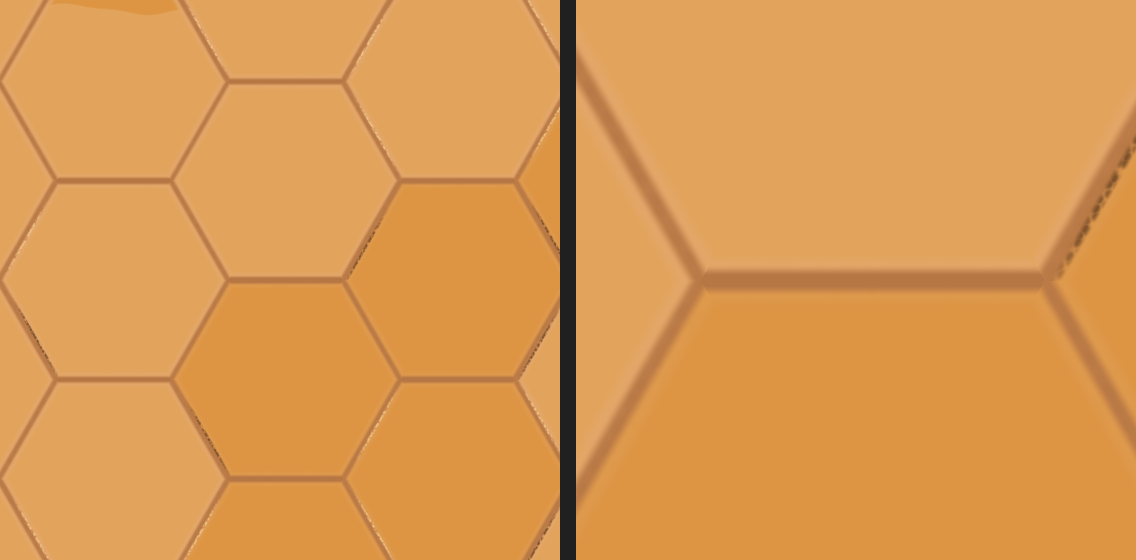
Left, the full canvas; right, a detail of the centre.
This pattern is drawn by a three.js fragment shader. Its source:

```glsl
varying vec2 vUv;

const vec3 WAX = vec3(0.887, 0.642, 0.36);
const vec3 HONEY = vec3(0.866, 0.584, 0.265);
const vec3 WALL = vec3(0.715, 0.465, 0.27);
const vec3 HALO = vec3(0.89, 0.652, 0.41);
const vec3 PALE = vec3(0.95, 0.78, 0.54);
const vec3 SOOT = vec3(0.45, 0.29, 0.15);
const float SOFT = 0.0034;
const float COLUMN = 0.8660254;

float hash(vec2 p) {
  return fract(sin(dot(p, vec2(127.1, 311.7))) * 43758.55);
}

// Distance to the nearest scattered point
float cellular(vec2 p) {
  vec2 base = floor(p);
  float nearest = 2.0;
  for (int j = -1; j <= 1; j++) {
    for (int i = -1; i <= 1; i++) {
      vec2 cell = base + vec2(float(i), float(j));
      vec2 point = cell + vec2(hash(cell), hash(cell + 19.3));
      nearest = min(nearest, distance(p, point));
    }
  }
  return nearest;
}

// Centre of the flat-topped hexagon of unit height that holds p
vec2 hexCentre(vec2 p) {
  vec2 pitch = vec2(2.0 * COLUMN, 1.0);
  vec2 a = floor(p / pitch + 0.5) * pitch;
  vec2 b = (floor(p / pitch) + 0.5) * pitch;
  return distance(p, a) < distance(p, b) ? a : b;
}

// Outward normal of the nearest hexagon side
vec2 sideNormal(vec2 local) {
  vec2 q = abs(local);
  vec2 slanted = vec2(COLUMN, 0.5);
  return sign(local) * (q.y > dot(q, slanted) ? vec2(0.0, 1.0) : slanted);
}

// Full cells lie in a slanting band
float isFull(float column, float height) {
  return step(0.0, column) * step(height, 0.36 + 0.27 * column)
       * step(0.6 * column - 0.6, height);
}

// Honey hanging from the top with a wavy lower rim
float drip(vec2 uv) {
  float depth = 0.0165 + 0.0085 * sin(22.0 * (uv.x - 0.19))
              + 0.002 * sin(60.0 * (uv.x - 0.24));
  return smoothstep(-0.002, 0.002, uv.y - 1.0 + depth);
}

float band(float x, float halfWidth, float soft) {
  return 1.0 - smoothstep(halfWidth - soft, halfWidth + soft, abs(x));
}

void main() {
  vec2 origin = vec2(0.51, 0.677);
  float cellHeight = 0.3548;
  vec2 p = (vUv - origin) / cellHeight;
  vec2 centre = hexCentre(p);
  vec2 local = p - centre;
  vec2 normal = sideNormal(local);
  float wallDist = (0.5 - dot(local, normal)) * cellHeight;

  // Both neighbours share the same side number
  vec2 side = floor((centre + 0.5 * normal) * vec2(2.0 / COLUMN, 4.0) + 0.5);
  float sideSeed = hash(side);
  float slanted = step(0.1, abs(normal.x));

  // Cell filling
  float column = floor(centre.x / COLUMN + 0.5);
  float full = isFull(column, origin.y + centre.y * cellHeight);
  float hanging = drip(vUv) * (1.0 - step(0.5, abs(column + 1.0)));
  vec3 colour = mix(WAX, HONEY, max(full, hanging));

  // Mottled halo beside the walls
  float grain = cellular(vUv * 90.0);
  float halo = band(wallDist, 0.0125, 0.004) * (1.1 - 0.4 * grain);
  colour = mix(colour, HALO, min(halo, 1.0) * mix(1.0, 0.25, full));

  // Soft walls of slightly uneven width and strength
  float halfWidth = mix(0.0056, 0.0049, slanted) + 0.0014 * (sideSeed - 0.5);
  float strength = 1.0 - slanted * (0.05 + 0.12 * grain);
  colour = mix(colour, WALL, strength * band(wallDist, halfWidth, SOFT));

  // Blurred pale or dark flecks on some slanted walls, more to the right
  float along = dot(local, vec2(-normal.y, normal.x));
  float reach = band(along - 0.2 * (sideSeed - 0.5), 0.16, 0.1);
  float rightness = origin.x + (centre.x + 0.5 * normal.x) * cellHeight;
  float isWorn = step(mix(0.75, 0.1, rightness), sideSeed);
  float worn = slanted * isWorn * step(local.x, 0.0) * reach;
  float speck = 1.0 - smoothstep(0.2, 0.85, cellular(vUv * 170.0));
  float fleck = worn * speck * band(wallDist - halfWidth, 0.002, 0.002);
  vec3 fleckColour = mix(PALE, SOOT, step(0.78, sideSeed));
  colour = mix(colour, fleckColour, 0.9 * fleck);

  gl_FragColor = vec4(colour, 1.0);
}
```
